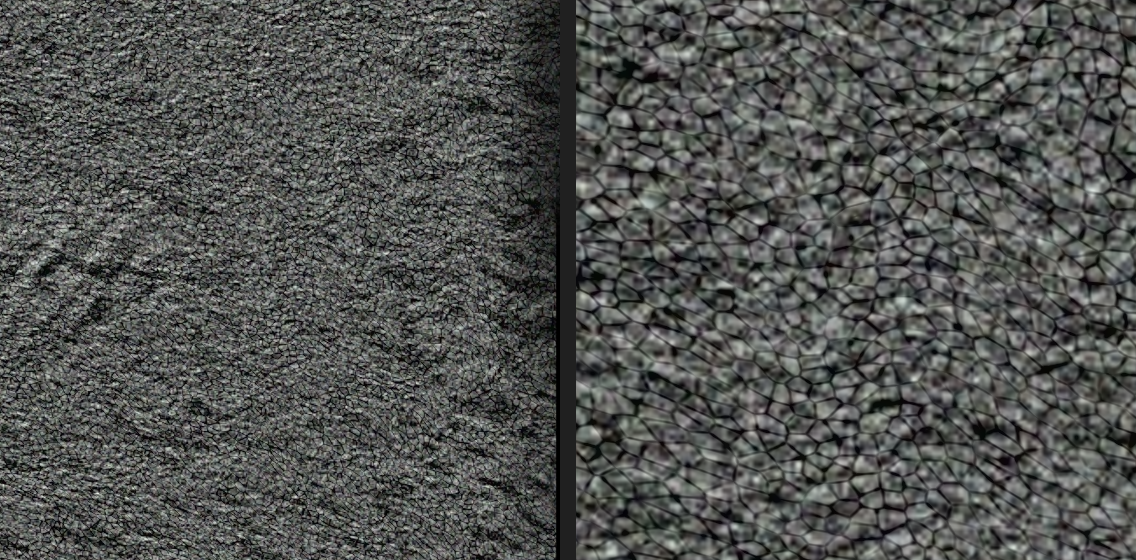
Left: the whole. Right: its middle third, enlarged.
Give the GLSL for this texture, as a WebGL 1 fragment shader.

```glsl
precision highp float;
// Dark grey wrinkled hide: side-lit relief noise, broken by a net of fine
// cellular creases, longer dark furrows along a bent flow, and a patch of
// slanted folds at the left. Fine grain on top; the right border falls dark.

uniform vec2 u_resolution;

// Tone
const vec3 TINT = vec3(0.992, 1.012, 0.985);
const float BASE_TONE = 0.405;
const float RELIEF_GAIN = 1.1;
const float GRAIN_GAIN = 0.38;
const float CREASE_DEPTH = 0.21;
const float FURROW_DEPTH = 0.22;
const float COLOR_MOTTLE = 0.045;

// Feature frequencies, in cycles per canvas
const vec2 CREASE_FREQ = vec2(66.0, 112.0);
const vec2 PEBBLE_FREQ = vec2(78.0, 130.0);
const vec2 RIPPLE_FREQ = vec2(160.0, 240.0);
const vec2 FURROW_FREQ = vec2(22.0, 75.0);
const vec2 FOLD_FREQ = vec2(9.0, 44.0);
const float GRAIN_FREQ = 320.0;

// Light and layout
const vec2 LIGHT_STEP = vec2(-0.0012, 0.0028);
const vec2 FOLD_CENTER = vec2(0.14, 0.50);
const vec2 FOLD_DIR = vec2(0.66, 0.75);
const float FOLD_RADIUS = 0.15;
const float BORDER_X = 0.993;

float hash(vec2 p) {
  vec3 q = fract(p.xyx * 0.1031);
  q += dot(q, q.yzx + 33.33);
  return fract((q.x + q.y) * q.z);
}

float noise(vec2 p) {
  vec2 i = floor(p);
  vec2 f = p - i;
  f = f * f * (3.0 - 2.0 * f);
  vec2 e = vec2(1.0, 0.0);
  return mix(mix(hash(i), hash(i + e.xy), f.x),
             mix(hash(i + e.yx), hash(i + e.xx), f.x), f.y);
}

// Bends the canvas so that features slope down to the right, most at the bottom
vec2 flow(vec2 p) {
  float slope = mix(0.34, 0.06, p.y);
  vec2 wobble = vec2(noise(p * 14.0), noise(p * 11.0 + 40.0)) - 0.5;
  return p + vec2(0.0, slope * p.x) + 0.022 * wobble;
}

// Distance between nearest and second nearest cell point: zero on creases
float cellGap(vec2 p) {
  vec2 cell = floor(p);
  float nearest = 8.0;
  float second = 8.0;
  for (int y = -1; y <= 1; y++) {
    for (int x = -1; x <= 1; x++) {
      vec2 c = cell + vec2(float(x), float(y));
      float d = distance(p, c + vec2(hash(c), hash(c + 71.7)));
      second = min(second, max(nearest, d));
      nearest = min(nearest, d);
    }
  }
  return second - nearest;
}

float foldMask(vec2 p) {
  vec2 d = (p - FOLD_CENTER) / FOLD_RADIUS;
  return exp(-dot(d, d));
}

float foldWave(vec2 p) {
  vec2 across = vec2(FOLD_DIR.y, -FOLD_DIR.x);
  return noise(vec2(dot(p, FOLD_DIR), dot(p, across)) * FOLD_FREQ + 60.0);
}

float height(vec2 p, float roughness) {
  vec2 q = flow(p);
  float h = 0.5 * noise(q * PEBBLE_FREQ) + 0.28 * noise(q * RIPPLE_FREQ + 17.0);
  h += 0.6 * roughness * noise(q * FURROW_FREQ + 9.0);
  return h + 1.2 * foldMask(p) * foldWave(p);
}

void main() {
  vec2 p = gl_FragCoord.xy / u_resolution;
  vec2 q = flow(p);

  // Where the surface is more deeply wrinkled
  float rightSide = smoothstep(0.5, 1.0, p.x);
  float lowSide = 1.0 - smoothstep(0.0, 0.45, p.y);
  float patches = noise(p * 6.0 + 3.0);
  float roughness = clamp(0.5 * patches + 0.5 * rightSide + 0.25 * lowSide
                          + 0.5 * foldMask(p), 0.0, 1.0);

  // Side-lit relief and grain
  float relief = height(p, roughness) - height(p + LIGHT_STEP, roughness);
  float grain = noise(p * GRAIN_FREQ + 5.0) - 0.5;
  float tone = BASE_TONE + RELIEF_GAIN * relief + GRAIN_GAIN * grain;

  // Fine crease net, long furrows and slanted folds
  float crease = 1.0 - smoothstep(0.0, 0.25, cellGap(q * CREASE_FREQ));
  tone -= CREASE_DEPTH * crease * mix(0.5, 1.5, noise(q * 45.0));
  float furrow = smoothstep(0.60, 0.85, noise(q * FURROW_FREQ + 30.0));
  tone -= FURROW_DEPTH * furrow * roughness;
  tone += 0.22 * foldMask(p) * (foldWave(p) - 0.5);

  // Shade toward the right, strongest at the top, and the black border
  float shade = smoothstep(0.86, 1.0, p.x) * mix(0.25, 0.6, smoothstep(0.35, 0.65, p.y));
  tone *= 1.0 - shade;
  float border = smoothstep(BORDER_X - 0.0015, BORDER_X + 0.0015, p.x);
  border *= 1.0 - smoothstep(0.55, 0.75, p.y);

  // Faint coloured mottle
  vec3 mottle = vec3(noise(p * 130.0), noise(p * 130.0 + 50.0), noise(p * 130.0 + 90.0)) - 0.5;
  vec3 color = max(tone, 0.03) * TINT + COLOR_MOTTLE * mottle;
  gl_FragColor = vec4(clamp(color * (1.0 - border), 0.0, 1.0), 1.0);
}
```
